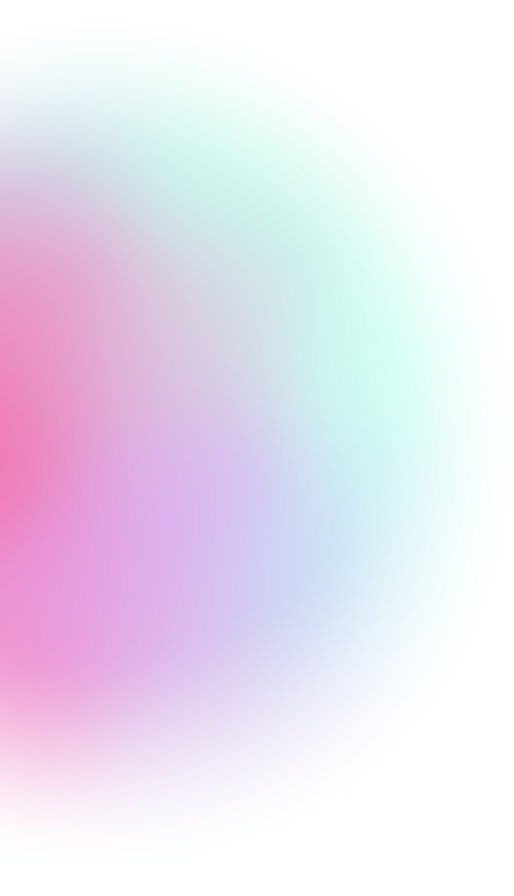
Reproduce this background procedurally as a Shadertoy shader.

```glsl
// Gaussian colour light: weighted colour in rgb, weight in a.
vec4 light(vec2 p, vec2 centre, float spread, vec3 colour) {
    vec2 d = (p - centre) / spread;
    float weight = exp(-0.5 * dot(d, d));
    return vec4(colour * weight, weight);
}

// Soft disc coverage, from 1 inside to 0 outside.
float softDisc(vec2 p, vec2 centre, float radius, float softness) {
    return 1.0 - smoothstep(-softness, softness, length(p - centre) - radius);
}

// Normalised blend of the lights that tint the disc.
vec3 discColour(vec2 p, float spread) {
    vec4 sum = vec4(0.0);

    // Warm left side
    sum += light(p, vec2(-0.01, 0.49), spread, vec3(0.95, 0.43, 0.66));
    sum += light(p, vec2(0.00, 0.65), spread, vec3(0.95, 0.51, 0.73));
    sum += light(p, vec2(0.00, 0.25), spread, vec3(0.95, 0.58, 0.79));
    sum += light(p, vec2(0.12, 0.60), spread, vec3(0.88, 0.68, 0.84));

    // Violet lower middle
    sum += light(p, vec2(0.105, 0.35), spread, vec3(0.90, 0.62, 0.91));
    sum += light(p, vec2(0.20, 0.45), spread, vec3(0.85, 0.72, 0.95));
    sum += light(p, vec2(0.22, 0.22), spread, vec3(0.86, 0.78, 0.93));
    sum += light(p, vec2(0.34, 0.34), spread, vec3(0.79, 0.85, 0.96));

    // Cool upper and right rim
    sum += light(p, vec2(0.00, 0.79), spread, vec3(0.84, 0.76, 0.88));
    sum += light(p, vec2(0.07, 0.90), spread, vec3(0.80, 0.95, 0.94));
    sum += light(p, vec2(0.23, 0.635), spread, vec3(0.83, 0.87, 0.90));
    sum += light(p, vec2(0.25, 0.83), spread, vec3(0.79, 0.98, 0.93));
    sum += light(p, vec2(0.42, 0.61), spread, vec3(0.80, 1.00, 0.95));
    sum += light(p, vec2(0.456, 0.41), spread, vec3(0.81, 0.97, 0.96));

    return sum.rgb / max(sum.a, 0.00001);
}

void mainImage(out vec4 fragColor, in vec2 fragCoord) {
    vec2 p = fragCoord / iResolution.y;
    vec2 centre = vec2(0.117, 0.522);
    vec3 paper = vec3(0.997, 1.0, 1.0);

    // The rim is more diffuse towards the bottom
    float softness = mix(0.13, 0.10, smoothstep(0.15, 0.50, p.y));
    float coverage = softDisc(p, centre, 0.368, softness);

    fragColor = vec4(mix(paper, discColour(p, 0.085), coverage), 1.0);
}
```
